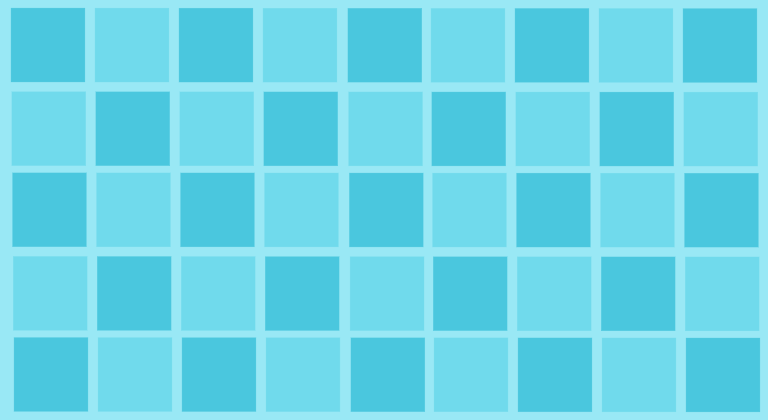
This pattern is drawn by a Shadertoy shader. Its source:

```glsl
// Signed distance to an axis-aligned square
float squareDistance(vec2 p, float halfSide) {
    vec2 d = abs(p) - halfSide;
    return length(max(d, 0.0)) + min(max(d.x, d.y), 0.0);
}

// Centre of a tile, with the slight unevenness of hand-laid rows
vec2 tileCentre(vec2 cell) {
    float rowDrift = 0.009 * (4.0 - cell.y);
    float columnNudge = cell.x == 4.0 ? 0.01 : 0.0;
    float oddRowDrop = 0.015 * mod(cell.y, 2.0);
    return vec2(0.571 + cell.x + rowDrift + columnNudge,
                0.542 + 0.9805 * cell.y - oddRowDrop - 0.0007 * cell.x);
}

void mainImage(out vec4 fragColor, in vec2 fragCoord) {
    // Five units span the canvas height
    float pixel = 5.0 / iResolution.y;
    vec2 p = fragCoord * pixel;

    // Nine columns by five rows
    vec2 cell = floor((p - vec2(0.589, 0.535)) / vec2(1.0, 0.9805) + 0.5);
    cell = clamp(cell, vec2(0.0), vec2(8.0, 4.0));

    // Checkerboard of two blues over pale grout
    float checker = mod(cell.x + cell.y, 2.0);
    vec3 tile = mix(vec3(0.29, 0.78, 0.87), vec3(0.44, 0.855, 0.925), checker);
    vec3 grout = vec3(0.60, 0.91, 0.96);

    float d = squareDistance(p - tileCentre(cell), 0.441);
    float coverage = smoothstep(0.75 * pixel, -0.75 * pixel, d);
    fragColor = vec4(mix(grout, tile, coverage), 1.0);
}
```
